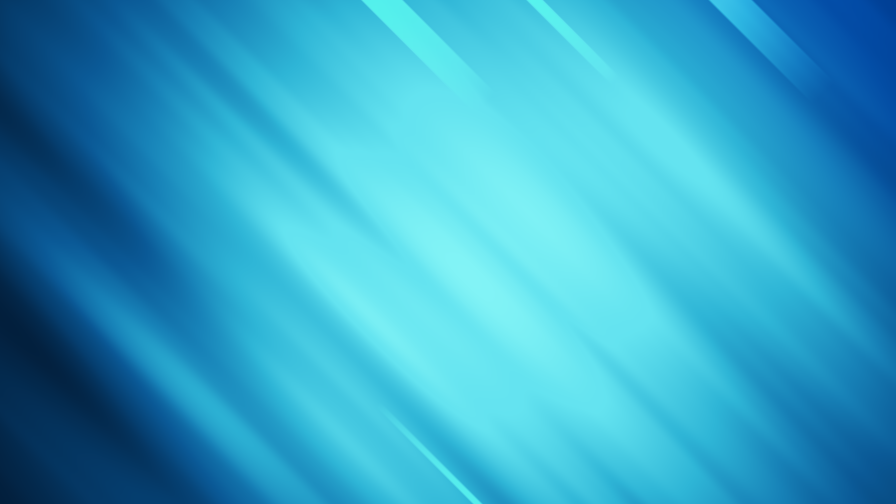
Write a Shadertoy shader that draws this background.

```glsl
// Diagonal light streaks in cyan and blue over a dark navy surround.
// An elongated glow sets a tone, soft bands and noise along the diagonal
// vary it, and a colour ramp turns the tone into light.

const vec2 GLOW_CENTRE = vec2(0.97, 0.49);   // in canvas heights
const float GLOW_PEAK = 1.17;
const float GLOW_FLOOR = 0.05;
const float FALLOFF_LEFT = 1.9;
const float FALLOFF_RIGHT = 1.4;
const float FALLOFF_ALONG = 1.27;
const float BAND_REACH = 0.5;
const float GRAIN_AMOUNT = 0.10;
const float SHARD_GAIN = 0.28;
const vec3 SHARD_TINT = vec3(0.26, 0.97, 0.91);
const vec3 CORNER_TINT = vec3(-0.03, -0.05, 0.07);

// Ramp colours and the tones at which they sit
const int RAMP_SIZE = 7;
const vec3 RAMP[RAMP_SIZE] = vec3[](
    vec3(0.005, 0.07, 0.16), vec3(0.01, 0.13, 0.25), vec3(0.02, 0.24, 0.43),
    vec3(0.04, 0.35, 0.59), vec3(0.09, 0.51, 0.72), vec3(0.18, 0.71, 0.84),
    vec3(0.39, 0.89, 0.94));
const float RAMP_AT[RAMP_SIZE] = float[](0.0, 0.1, 0.22, 0.38, 0.54, 0.73, 0.96);
const vec3 HOT = vec3(0.54, 0.97, 0.97);

// Soft bands: offset across, half width, strength, centre along
const int BAND_COUNT = 11;
const vec4 BANDS[BAND_COUNT] = vec4[](
    vec4(-0.62, 0.10, -0.60, -0.5), vec4(-0.40, 0.06, 0.45, -0.4),
    vec4(-0.22, 0.08, -0.45, -0.75), vec4(-0.20, 0.06, 0.22, 0.0),
    vec4(0.00, 0.05, -0.14, 0.4), vec4(0.10, 0.05, 0.15, -0.3),
    vec4(0.28, 0.04, -0.13, -0.4), vec4(0.49, 0.03, -0.08, 0.2),
    vec4(0.76, 0.05, -0.14, 0.4), vec4(1.04, 0.06, 0.17, 0.3),
    vec4(1.42, 0.07, -0.20, 0.3));

// Crisp shards: lower edge, width, bright end, clear end
const int SHARD_COUNT = 4;
const vec4 SHARDS[SHARD_COUNT] = vec4[](
    vec4(0.718, 0.080, -0.51, -0.22), vec4(1.046, 0.030, -0.30, -0.07),
    vec4(1.407, 0.085, -0.03, 0.24), vec4(-0.060, 0.016, 0.33, 0.05));

float hash(vec2 p) {
    return fract(sin(dot(p, vec2(127.1, 311.7))) * 43758.5);
}

float noise(vec2 p) {
    vec2 cell = floor(p), f = fract(p);
    f = f * f * (3.0 - 2.0 * f);
    float low = mix(hash(cell), hash(cell + vec2(1, 0)), f.x);
    float high = mix(hash(cell + vec2(0, 1)), hash(cell + vec2(1, 1)), f.x);
    return mix(low, high, f.y);
}

vec3 rampColour(float tone) {
    vec3 colour = RAMP[0];
    for (int i = 1; i < RAMP_SIZE; i++) {
        float step01 = (tone - RAMP_AT[i - 1]) / (RAMP_AT[i] - RAMP_AT[i - 1]);
        colour = mix(colour, RAMP[i], clamp(step01, 0.0, 1.0));
    }
    return mix(colour, HOT, smoothstep(0.96, 1.2, tone));
}

float glow(float across, float along) {
    float falloff = mix(FALLOFF_LEFT, FALLOFF_RIGHT, smoothstep(-0.2, 0.2, across));
    float r2 = falloff * across * across + FALLOFF_ALONG * along * along;
    return GLOW_PEAK * exp(-r2) - GLOW_FLOOR;
}

float bandGain(float offset, float along) {
    float gain = 1.0;
    for (int i = 0; i < BAND_COUNT; i++) {
        vec4 b = BANDS[i];
        float x = (offset - b.x) / b.y, y = (along - b.w) / BAND_REACH;
        gain *= 1.0 + b.z * exp(-x * x - y * y);
    }
    return gain;
}

float shardMask(float offset, float along, float blur) {
    float mask = 0.0;
    for (int i = 0; i < SHARD_COUNT; i++) {
        vec4 s = SHARDS[i];
        float body = smoothstep(-blur, blur, offset - s.x)
                   * smoothstep(-blur, blur, s.x + s.y - offset);
        float fade = clamp((along - s.w) / (s.z - s.w), 0.0, 1.0);
        mask = max(mask, body * fade);
    }
    return mask;
}

void mainImage(out vec4 fragColor, in vec2 fragCoord) {
    vec2 p = fragCoord / iResolution.y;
    vec2 d = p - GLOW_CENTRE;
    float across = (d.x + d.y) * 0.7071;
    float along = (d.x - d.y) * 0.7071;
    float offset = p.x + p.y - 1.0;

    // Glow, broken up by bands and fine streaks
    float tone = glow(across, along) * bandGain(offset, along);
    float grain = 0.6 * noise(vec2(offset * 11.0, along * 1.2))
                + 0.4 * noise(vec2(offset * 27.0 + 9.0, along * 1.6));
    float calm = smoothstep(0.1, 0.7, length(d));
    tone *= 1.0 + GRAIN_AMOUNT * (0.4 + calm) * (grain - 0.5) * 2.0;

    // Shards lift the tone and lean to teal
    float shard = shardMask(offset, along, max(0.004, 1.5 / iResolution.y));
    vec3 colour = rampColour(tone + SHARD_GAIN * shard);
    colour = mix(colour, SHARD_TINT, shard * 0.6 * smoothstep(0.4, 0.8, tone));
    colour += CORNER_TINT * smoothstep(0.45, 0.9, across);
    fragColor = vec4(clamp(colour, 0.0, 1.0), 1.0);
}
```
